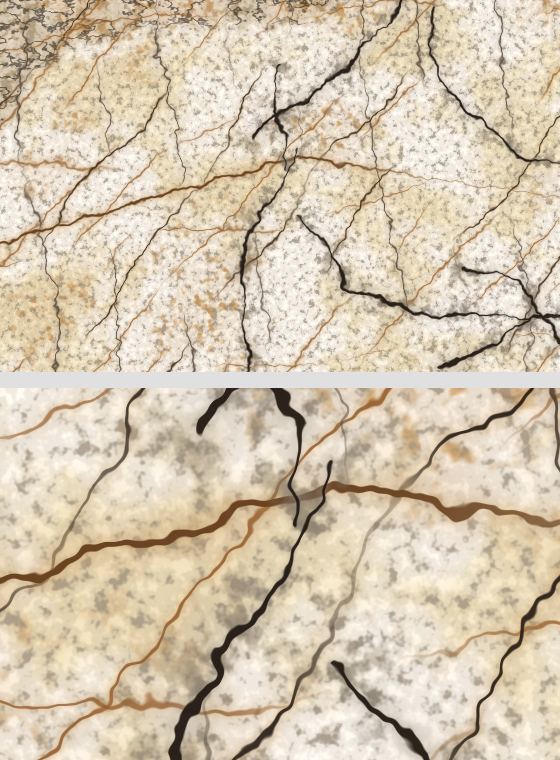
Top: the whole. Bottom: its middle third, enlarged.
This texture is drawn by a Shadertoy shader. Its source:

```glsl
// Weathered pale rock face: grainy cream and grey stone with ochre stains,
// crossed by families of fine joints, a long rusty vein and a few wandering
// dark fractures. All detail comes from gradient noise and distance functions.

const vec3 CHALK  = vec3(0.945, 0.920, 0.885);
const vec3 CREAM  = vec3(0.900, 0.840, 0.705);
const vec3 PIT    = vec3(0.610, 0.560, 0.490);
const vec3 OCHRE  = vec3(0.740, 0.560, 0.330);
const vec3 RUST   = vec3(0.570, 0.350, 0.160);
const vec3 SHADOW = vec3(0.130, 0.100, 0.075);

float hash(vec2 p) {
    vec3 q = fract(p.xyx * 0.1031);
    q += dot(q, q.yzx + 33.33);
    return fract((q.x + q.y) * q.z);
}

float corner(vec2 cell, vec2 offset) {
    float a = 6.2832 * hash(cell);
    return dot(vec2(cos(a), sin(a)), offset);
}

float gradientNoise(vec2 p) {
    vec2 i = floor(p), f = p - i, e = vec2(1.0, 0.0);
    vec2 s = f * f * f * (f * (f * 6.0 - 15.0) + 10.0);
    float low  = mix(corner(i, f), corner(i + e, f - e), s.x);
    float high = mix(corner(i + e.yx, f - e.yx), corner(i + 1.0, f - 1.0), s.x);
    return mix(low, high, s.y);
}

float fbm(vec2 p, int octaves) {
    float sum = 0.0, amp = 1.0;
    for (int i = 0; i < octaves; i++) {
        sum += amp * gradientNoise(p);
        p = mat2(1.68, 1.26, -1.26, 1.68) * p + 17.3;
        amp *= 0.6;
    }
    return sum;
}

// Near-parallel broken joints: x = distance to the line, y = its presence.
vec2 joints(vec2 p, float angle, float spacing, float coverage, float seed) {
    vec2 dir = vec2(cos(angle), sin(angle));
    vec2 q = vec2(dot(p, dir), dot(p, vec2(-dir.y, dir.x))) + seed;
    float u = q.y / spacing + 0.45 * gradientNoise(q * 2.3);
    float id = floor(u);
    float jitter = 0.5 * (hash(vec2(id, seed)) - 0.5);
    float run = gradientNoise(vec2(q.x * 2.6, id * 7.37 + seed));
    return vec2(abs(u - id - 0.5 - jitter) * spacing, smoothstep(-0.05, 0.2, run + coverage));
}

float segment(vec2 p, vec2 a, vec2 b) {
    vec2 ab = b - a;
    return length(p - a - ab * clamp(dot(p - a, ab) / dot(ab, ab), 0.0, 1.0));
}

// Distance to a chain of short strokes that turns steadily, with some wander.
float fracture(vec2 p, vec2 start, float heading, float bend, float stride) {
    float d = 9.0;
    for (int i = 0; i < 7; i++) {
        float turn = 0.9 * (hash(start * 91.0 + float(i)) - 0.5);
        vec2 next = start + stride * vec2(cos(heading + turn), sin(heading + turn));
        d = min(d, segment(p, start, next));
        start = next;
        heading += bend;
    }
    return d;
}

// Core line with a soft stain around it.
vec3 drawCrack(vec3 col, float d, float width, vec3 ink, vec3 halo, float strength) {
    float px = 1.0 / iResolution.y;
    col = mix(col, halo, 0.5 * strength * exp(-d / (3.5 * width)));
    return mix(col, ink, strength * (1.0 - smoothstep(width - px, width + px, d)));
}

void mainImage(out vec4 fragColor, in vec2 fragCoord) {
    vec2 p = fragCoord / iResolution.y;
    float grain = fbm(p * 58.0, 3);
    float mottle = fbm(p * 20.0 + 5.0, 3);
    float patches = fbm(p * 3.2 + 9.0, 3);
    vec2 jag = vec2(fbm(p * 16.0 + 31.0, 3), fbm(p * 16.0 + 73.0, 3));
    vec2 w = p + 0.013 * jag;

    // Stone body: chalk and cream areas, warm freckles, pitted grain
    vec3 col = mix(CHALK, CREAM, smoothstep(-0.2, 0.45, patches + 0.3 * mottle));
    float stain = smoothstep(0.08, 0.6, fbm(p * 2.7 + 41.0, 3));
    float freckle = smoothstep(0.0, 0.45, 0.6 * mottle + 0.6 * fbm(p * 42.0 + 3.0, 2));
    col = mix(col, OCHRE, stain * (0.15 + 0.75 * freckle));
    col = mix(col, PIT, 0.75 * smoothstep(0.08, 0.65, grain + 0.25 * mottle));
    col += 0.07 * smoothstep(0.0, 0.5, -grain);

    // Crumbled brown ledge along the top left
    float ledge = 0.93 - 0.28 * exp(-7.0 * p.x) + 0.1 * smoothstep(0.75, 1.1, p.x);
    float rough = smoothstep(-0.015, 0.03, p.y - ledge + 0.045 * jag.y);
    float crease = 1.0 - smoothstep(0.0, 0.16, abs(fbm(p * vec2(11.0, 17.0), 4)));
    col = mix(col, mix(OCHRE, PIT, smoothstep(-0.3, 0.4, patches)), rough * (0.3 + 0.5 * freckle));
    col = mix(col, SHADOW, rough * crease * 0.6);

    // Joint families: rusty diagonals, dark diagonals, uprights, shallow seams
    vec2 rusty   = joints(w, 0.84, 0.13, 0.02, 3.1);
    vec2 dark    = joints(w, 0.90, 0.23, 0.06, 8.7);
    vec2 upright = joints(p + 0.02 * jag, 1.68, 0.18, 0.08, 5.3);
    vec2 shallow = joints(w, 0.12, 0.31, -0.02, 12.9);
    col = drawCrack(col, rusty.x, 0.0017, RUST, OCHRE, 0.85 * rusty.y);
    col = drawCrack(col, shallow.x, 0.0017, RUST, OCHRE, 0.75 * shallow.y);
    col = drawCrack(col, upright.x, 0.0018, SHADOW * 2.2, PIT, 0.85 * upright.y);
    col = drawCrack(col, dark.x, 0.0018, SHADOW, OCHRE, 0.9 * dark.y);

    // Long vein rising from the left, then easing down and fading out
    float veinY = 0.58 - 0.29 * max(0.8 - p.x, 0.0) - 0.16 * max(p.x - 0.8, 0.0);
    float veinFade = 1.0 - 0.6 * smoothstep(0.8, 1.2, p.x);
    float vein = abs(w.y - veinY);
    col = drawCrack(col, vein, 0.0035 * veinFade, mix(RUST, SHADOW, 0.35), OCHRE, veinFade);

    // Open fractures with crumbling grey lips and uneven width
    float gap = fracture(w, vec2(0.80, 0.60), -2.2, 0.18, 0.10);
    gap = min(gap, fracture(w, vec2(1.17, 0.98), -1.75, 0.32, 0.10));
    gap = min(gap, fracture(w, vec2(1.08, 1.0), -2.1, -0.05, 0.08));
    gap = min(gap, fracture(w, vec2(0.75, 0.82), -1.6, 0.0, 0.04));
    gap = min(gap, fracture(w, vec2(0.80, 0.42), -1.1, 0.2, 0.12));
    gap = min(gap, fracture(w, vec2(1.50, 0.08), 2.2, 0.15, 0.05));
    gap = min(gap, fracture(w, vec2(1.18, 0.01), 0.5, -0.05, 0.06));
    float lip = exp(-gap * 38.0) * smoothstep(-0.05, 0.4, mottle + 0.4 * grain);
    col = mix(col, PIT * 0.75, 0.75 * lip);
    float opening = 0.0032 + 0.005 * gradientNoise(p * 7.0 + 2.0);
    col = drawCrack(col, gap, max(opening, 0.0015), SHADOW, PIT, 0.95);

    fragColor = vec4(clamp(col, 0.0, 1.0), 1.0);
}
```
